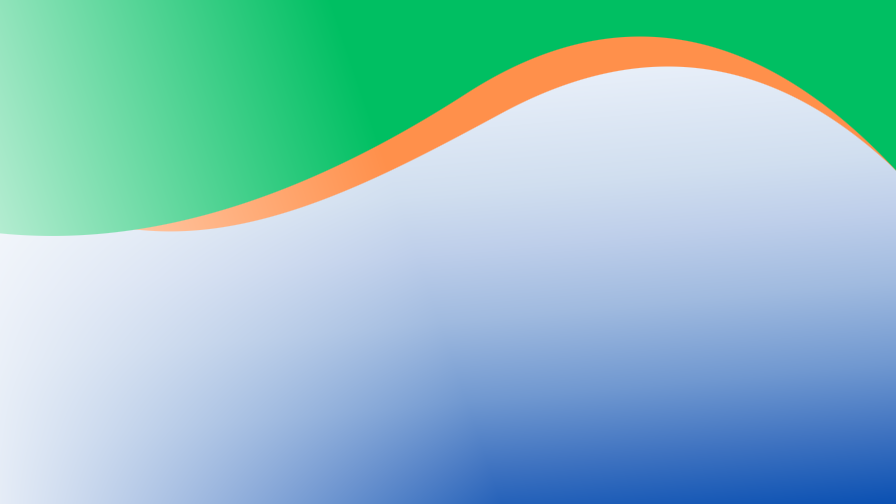
This background is drawn by a Shadertoy shader. Its source:

```glsl
const vec3 GREEN = vec3(0.0, 0.75, 0.385);
const vec3 ORANGE = vec3(1.0, 0.565, 0.295);
const int STOPS = 7;

// Cubic through two knots (x, y) with the given end slopes
float hermite(float x, vec2 a, vec2 b, float slopeA, float slopeB) {
    float h = b.x - a.x;
    float t = (x - a.x) / h;
    float s = 1.0 - t;
    return a.y * (1.0 + 2.0 * t) * s * s + b.y * t * t * (3.0 - 2.0 * t)
         + h * t * s * (slopeA * s - slopeB * t);
}

// Wave made of two cubics joined smoothly at the middle knot
float wave(float x, vec2 a, vec2 b, vec2 c, vec3 slopes) {
    return x < b.x ? hermite(x, a, b, slopes.x, slopes.y)
                   : hermite(x, b, c, slopes.y, slopes.z);
}

// Antialiased coverage of the area above an edge
float above(float d) {
    return clamp(d / max(fwidth(d), 1e-5) + 0.5, 0.0, 1.0);
}

// Pale to deep blue, by depth below the top
vec3 blueRamp(float depth) {
    float at[STOPS] = float[](0.243, 0.463, 0.579, 0.718, 0.88, 1.02, 1.16);
    vec3 tint[STOPS] = vec3[](
        vec3(0.91, 0.937, 0.976), vec3(0.816, 0.871, 0.937),
        vec3(0.745, 0.81, 0.918), vec3(0.627, 0.73, 0.875),
        vec3(0.44, 0.596, 0.816), vec3(0.243, 0.447, 0.753),
        vec3(0.04, 0.314, 0.698));
    vec3 col = tint[0];
    for (int i = 1; i < STOPS; i++) {
        float k = clamp((depth - at[i - 1]) / (at[i] - at[i - 1]), 0.0, 1.0);
        col = mix(col, tint[i], k);
    }
    return col;
}

void mainImage(out vec4 fragColor, in vec2 fragCoord) {
    vec2 uv = fragCoord / iResolution.xy;
    float down = 1.0 - uv.y;

    // Slightly tilted blue field
    vec3 col = blueRamp(down + 0.16 * uv.x);

    // Orange ribbon, then the green wave over it
    vec2 rightEnd = vec2(1.0, 0.662);
    float ribbonEdge = wave(uv.x, vec2(0.15, 0.545), vec2(0.56, 0.7755),
                            rightEnd, vec3(-0.213, 0.96, -1.69));
    float greenEdge = wave(uv.x, vec2(0.0, 0.537), vec2(0.521, 0.815),
                           rightEnd, vec3(-0.178, 1.145, -1.9));
    col = mix(col, ORANGE, above(uv.y - ribbonEdge));
    col = mix(col, GREEN, above(uv.y - greenEdge));

    // White haze from the lower left
    float haze = clamp(0.566 - 1.536 * uv.x + 0.294 * down, 0.0, 1.0);
    col = mix(col, vec3(1.0), haze);

    fragColor = vec4(col, 1.0);
}
```
